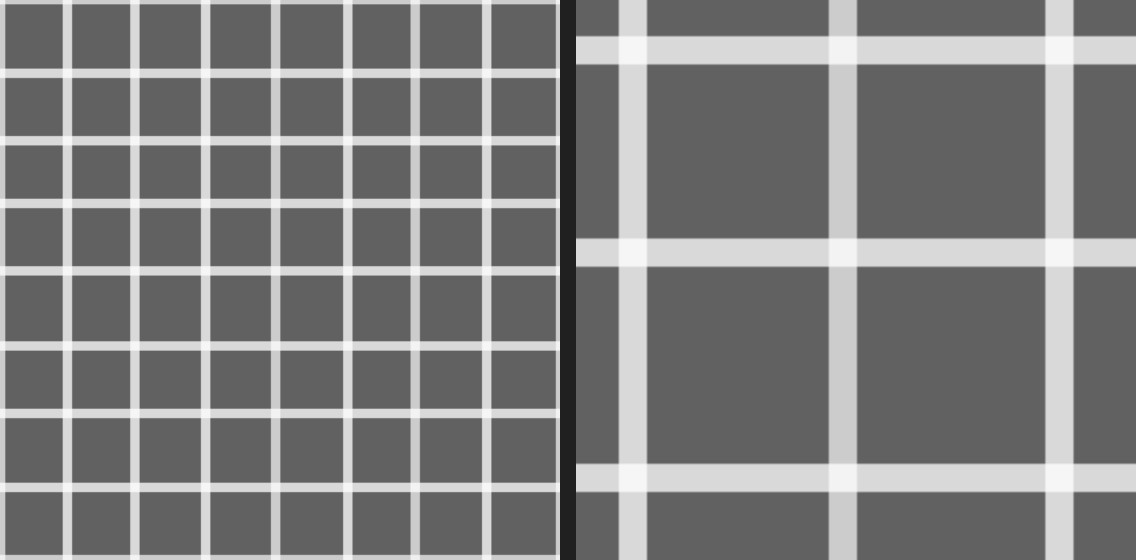
Left, the full canvas; right, a detail of the centre.
Reproduce this pattern procedurally as a Shadertoy shader.

```glsl
// Uneven grid of translucent white lines over dark grey, brighter where lines cross.

// Drift of each line from even spacing, in thousandths of the canvas (x: columns, y: rows).
const vec2 DRIFT[8] = vec2[8](
    vec2(1.0, 0.7), vec2(-4.6, 4.6), vec2(-9.1, 11.7), vec2(-7.8, 7.2),
    vec2(-7.8, 16.3), vec2(-3.9, 11.7), vec2(-8.5, -1.3), vec2(-5.9, -5.9));

// Distance to a line on each axis, wrapping at the canvas edges.
vec2 wrappedDistance(vec2 p, vec2 center) {
    return abs(fract(p - center + 0.5) - 0.5);
}

void mainImage(out vec4 fragColor, in vec2 fragCoord) {
    vec2 uv = fragCoord / iResolution.xy;
    vec2 soft = max(0.9 / iResolution.xy, vec2(0.0009));
    vec2 uncovered = vec2(1.0);

    // One column line and one row line per step.
    for (int i = 0; i < 8; i++) {
        vec2 center = float(i) / 8.0 + DRIFT[i] * 0.001;
        vec2 coverage = 1.0 - smoothstep(0.0084 - soft, 0.0084 + soft, wrappedDistance(uv, center));

        // The seam lines and two of the columns are fainter.
        bool faintColumn = i == 0 || i == 4 || i == 6;
        vec2 opacity = vec2(faintColumn ? 0.68 : 0.758, i == 0 ? 0.68 : 0.758);
        uncovered *= 1.0 - opacity * coverage;
    }

    // Layer both sets of white lines over the grey ground.
    float shade = mix(1.0, 0.38, uncovered.x * uncovered.y);
    fragColor = vec4(vec3(shade), 1.0);
}
```
